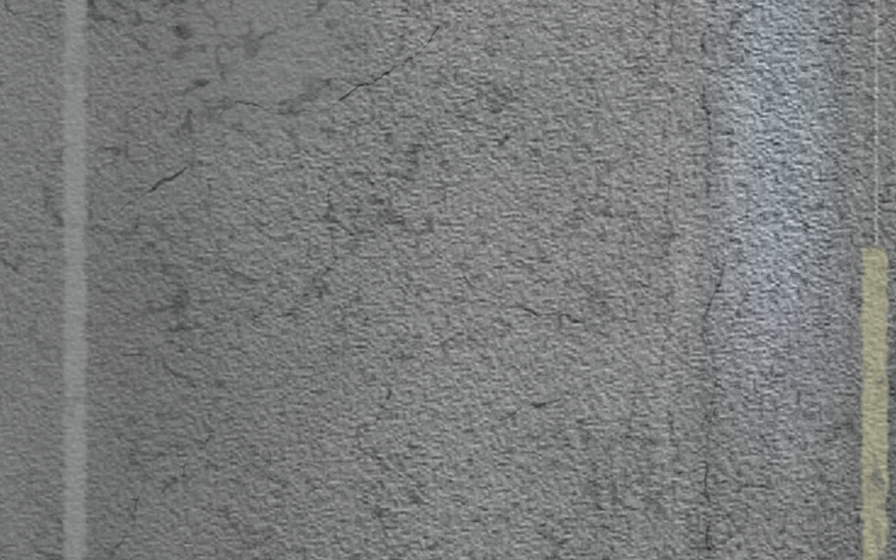
Reproduce this texture procedurally as a WebGL 1 fragment shader.

```glsl
precision highp float;
// Worn asphalt seen from above: embossed value-noise grain over broad stains,
// a pale bluish wheel track, faded paint lines, and cracks made from
// noise-warped segments plus the contour lines of fractal noise.
uniform vec2 u_resolution;

#define GRAIN_SCALE vec2(125.0, 185.0)
#define GRAIN_CONTRAST 0.175
#define SPECK_CONTRAST 0.10
#define STAIN_CONTRAST 0.085
#define CRACK_WIDTH 0.0042
#define CRACK_DEPTH 0.16
#define HAIRLINE_DEPTH 0.085
#define ASPHALT vec3(0.485, 0.490, 0.488)
#define TRACK_TINT vec3(0.040, 0.058, 0.088)
#define WHITE_PAINT vec3(0.555, 0.565, 0.560)
#define YELLOW_PAINT vec3(0.635, 0.630, 0.530)

float hash(vec2 cell) {
  vec3 h = fract(cell.xyx * 0.1031);
  h += dot(h, h.yzx + 33.33);
  return fract((h.x + h.y) * h.z);
}

float noise(vec2 p) {
  vec2 cell = floor(p), f = fract(p);
  f = f * f * (3.0 - 2.0 * f);
  float low = mix(hash(cell), hash(cell + vec2(1.0, 0.0)), f.x);
  float high = mix(hash(cell + vec2(0.0, 1.0)), hash(cell + 1.0), f.x);
  return mix(low, high, f.y);
}

float fbm(vec2 p) {
  float sum = 0.0, weight = 0.533;
  for (int i = 0; i < 4; i++) {
    sum += weight * noise(p);
    p = mat2(1.6, 1.2, -1.2, 1.6) * p + 17.3;
    weight *= 0.5;
  }
  return sum;
}

float segmentDistance(vec2 p, vec2 a, vec2 b) {
  vec2 along = b - a;
  return length(p - a - along * clamp(dot(p - a, along) / dot(along, along), 0.0, 1.0));
}

// Coverage of a soft line, never thinner than about one pixel.
float softLine(float dist, float width) {
  float w = max(width, 0.9 / u_resolution.y);
  return 1.0 - smoothstep(0.15 * w, w, dist);
}

float band(float x, float center, float halfWidth, float blur) {
  return 1.0 - smoothstep(halfWidth - blur, halfWidth + blur, abs(x - center));
}

// Long cracks: a curved one at the top, a diagonal one and short branches.
float mainCracks(vec2 p) {
  vec2 q = p + 0.05 * (vec2(fbm(p * 16.0), fbm(p * 16.0 + 41.0)) - 0.5);
  float d = segmentDistance(q, vec2(0.42, 0.81), vec2(0.59, 0.795));
  d = min(d, segmentDistance(q, vec2(0.59, 0.795), vec2(0.79, 0.95)));
  d = min(d, segmentDistance(q, vec2(0.82, 0.505), vec2(1.09, 0.405)));
  d = min(d, segmentDistance(q, vec2(0.20, 0.625), vec2(0.33, 0.70)));
  d = min(d, segmentDistance(q, vec2(0.88, 0.25), vec2(1.03, 0.29)));
  float broken = smoothstep(0.25, 0.6, noise(p * 32.0 + 7.0));
  return softLine(d, CRACK_WIDTH * mix(0.7, 1.3, broken)) * mix(0.3, 1.0, broken);
}

// x: fine broken network; y: upright cracks along the wheel track.
vec2 repeatedCracks(vec2 p) {
  vec2 cover = vec2(0.0);
  vec2 q = p + 0.010 * (vec2(noise(p * 60.0), noise(p * 60.0 + 29.0)) - 0.5);
  for (int i = 0; i < 3; i++) {
    float layer = float(i), scale = 4.0 + 2.5 * layer;
    float contour = abs(fbm(q * scale + 23.0 * layer) - 0.5) / (scale * 1.1);
    float place = smoothstep(0.45, 0.7, noise(p * 6.0 + 31.0 * layer));
    place *= smoothstep(0.3, 0.65, noise(p * 38.0 + 5.0 * layer));
    float wander = 0.07 * (fbm(p * vec2(3.0, 9.0) + 19.0 * layer) - 0.5);
    float upright = softLine(abs(q.x + wander - 1.275 + 0.075 * layer), CRACK_WIDTH * 1.4);
    float broken = smoothstep(0.3, 0.65, noise(p * vec2(9.0, 24.0) + 13.0 * layer));
    cover = max(cover, vec2(softLine(contour, CRACK_WIDTH) * place,
                            upright * broken * (1.0 - 0.25 * layer)));
  }
  return cover;
}

void main() {
  vec2 p = gl_FragCoord.xy / u_resolution * vec2(1.6, 1.0);

  // Broad tone: dim on the left and at the bottom, pale in the wheel track.
  vec3 color = ASPHALT + mix(-0.035, 0.020, smoothstep(0.1, 1.0, p.x));
  color += 0.025 * (p.y - 0.5) - 0.035 * smoothstep(1.44, 1.54, p.x);
  color += STAIN_CONTRAST * (fbm(p * vec2(4.0, 2.5) + 5.0) - 0.5);
  color += vec3(0.014, 0.0, 0.012) * (noise(p * 5.0 + 60.0) - 0.5);
  float track = band(p.x, 1.39, 0.09, 0.08) * smoothstep(0.05, 0.6, p.y);
  color += TRACK_TINT * track - 0.035 * band(p.x, 1.265, 0.015, 0.03);
  color += 0.10 * (fbm(p * vec2(32.0, 6.0)) - 0.5) * smoothstep(0.9, 1.25, p.x);

  // Faded paint with slightly worn edges.
  float ragged = 0.007 * (noise(p * 60.0) - 0.5);
  float wear = smoothstep(0.05, 0.4, fbm(p * vec2(30.0, 18.0)));
  float white = band(p.x + ragged, 0.134, 0.019, 0.007);
  float paintEnd = smoothstep(0.55, 0.565, p.y + ragged);
  float thin = band(p.x + 0.4 * ragged, 1.565, 0.003, 0.003) * paintEnd;
  float yellow = band(p.x + ragged, 1.562, 0.022, 0.005) * (1.0 - paintEnd);
  color = mix(color, WHITE_PAINT, 0.8 * white * wear);
  color = mix(color, WHITE_PAINT + 0.07, 0.8 * thin * wear);
  color = mix(color, YELLOW_PAINT, 0.92 * yellow * wear);

  // Grain: relief lit from above, smoother on the left and on the repair.
  float paint = max(white, yellow), repairRadius = length(p - vec2(0.47, 0.93));
  float rough = mix(0.55, 1.05, smoothstep(0.1, 0.8, p.x)) + 0.45 * track;
  rough *= (0.55 + 0.45 * smoothstep(0.12, 0.24, repairRadius)) * (1.0 - 0.4 * paint);
  vec2 g = p * GRAIN_SCALE + 0.8 * noise(p * 50.0);
  float relief = noise(g) - noise(g + vec2(0.3, 0.85));
  color += rough * (GRAIN_CONTRAST * relief + SPECK_CONTRAST * (noise(p * 230.0 + 90.0) - 0.5));
  color -= 0.08 * rough * smoothstep(0.72, 0.9, noise(p * vec2(75.0, 100.0) + 11.0));

  // Cracks and the pitted rim of the repair.
  vec2 fine = repeatedCracks(p);
  float pits = band(repairRadius, 0.14, 0.02, 0.05) * smoothstep(0.62, 0.78, fbm(p * vec2(22.0, 48.0)));
  color -= (1.0 - 0.75 * paint) * HAIRLINE_DEPTH * fine.x;
  color -= CRACK_DEPTH * max(max(mainCracks(p), 0.75 * fine.y), pits);
  gl_FragColor = vec4(clamp(color, 0.0, 1.0), 1.0);
}
```
